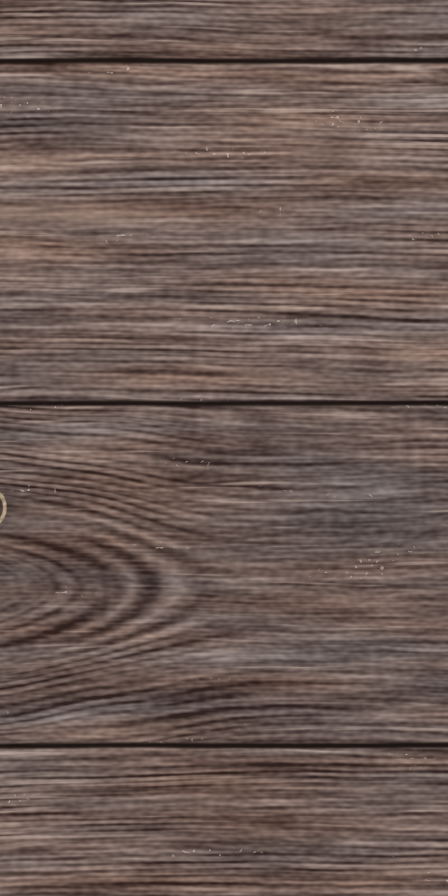
This texture is drawn by a Shadertoy shader. Its source:

```glsl
// Weathered brown planks laid horizontally, split by dark seams.
// A warped grain coordinate feeds stretched gradient noise and growth rings;
// one plank bends its rings around a knot and into a nested tongue of arcs.

#define PITCH 0.764              // plank height, in canvas widths
#define SEAM_Y 0.336             // height of the lowest seam
#define SEAM_HALF 0.0035         // half width of a seam
#define RING_FREQ 58.0           // growth rings per canvas width
#define KNOT vec2(-0.018, 0.867) // knot centre
#define TONGUE_Y 0.69            // axis of the nested arcs
#define DARK vec3(0.21, 0.155, 0.143)
#define LIGHT vec3(0.66, 0.58, 0.545)
#define PALE vec3(0.76, 0.68, 0.635)
#define GAP vec3(0.09, 0.065, 0.055)

vec2 hashGradient(vec2 cell) {
    vec3 q = fract(cell.xyx * vec3(0.1031, 0.1030, 0.0973));
    q += dot(q, q.yzx + 33.33);
    float angle = 6.2832 * fract((q.x + q.y) * q.z);
    return vec2(cos(angle), sin(angle));
}

// Gradient noise, roughly -0.7 to 0.7
float noise(vec2 p) {
    vec2 i = floor(p), f = p - i;
    vec2 u = f * f * f * (f * (f * 6.0 - 15.0) + 10.0);
    vec2 e = vec2(1.0, 0.0);
    float a = dot(hashGradient(i), f);
    float b = dot(hashGradient(i + e.xy), f - e.xy);
    float c = dot(hashGradient(i + e.yx), f - e.yx);
    float d = dot(hashGradient(i + e.xx), f - e.xx);
    return mix(mix(a, b, u.x), mix(c, d, u.x), u.y);
}

// Height of a gently wavering straight fibre
float straightGrain(vec2 p, float seed) {
    return p.y + 0.016 * noise(vec2(p.x * 1.3 + seed, p.y * 3.5))
               + 0.004 * noise(vec2(p.x * 4.0, p.y * 14.0 + seed));
}

// Grain height bent into open arcs and around the knot
float bentGrain(vec2 p, float g) {
    g += 0.022 * noise(p * vec2(3.0, 7.0) + 4.0) * (1.0 - smoothstep(0.2, 0.7, p.x));
    float dy = g - TONGUE_Y;
    float reach = 0.21 * smoothstep(-0.5, 0.65, p.x);
    vec2 k = p - KNOT;
    float bulge = 0.035 * exp(-dot(k * k, vec2(30.0, 120.0))) * -k.y / (abs(k.y) + 0.03);
    return TONGUE_Y + sqrt(dy * dy + reach * reach) + bulge;
}

void mainImage(out vec4 fragColor, in vec2 fragCoord) {
    vec2 p = fragCoord / iResolution.x;
    float px = 1.0 / iResolution.x;

    // Plank layout
    float row = (p.y - SEAM_Y + 0.002 * noise(vec2(p.x * 4.0, 3.5))) / PITCH;
    float id = floor(row);
    float above = fract(row) * PITCH;
    float below = PITCH - above;
    float seamDist = min(above, below);
    float seed = id * 17.3 + 41.0;
    float hasKnot = 1.0 - step(0.5, abs(id));
    float isLight = 1.0 - step(0.5, abs(id - 1.0));

    // Arcs give way to straight fibres right of the tongue
    float s = straightGrain(p, seed);
    float g = mix(s, bentGrain(p, s), hasKnot);
    float axis = (s - TONGUE_Y) / 0.17;
    float straighten = hasKnot * smoothstep(0.3, 0.6, p.x) * exp(-axis * axis);

    // Fibres, from broad bands to fine threads
    float band = noise(vec2(p.x * 1.2 + seed, s * 10.0));
    float streak = mix(noise(vec2(p.x * 1.8 - seed, g * 42.0 + seed)),
                       noise(vec2(p.x * 1.8 - seed, s * 42.0)), straighten);
    float fibre = mix(noise(vec2(p.x * 3.0 + seed, g * 92.0)),
                      noise(vec2(p.x * 3.0 + seed, s * 92.0 + 6.0)), straighten);
    float thread = noise(vec2(p.x * 11.0 + seed, s * 135.0));
    float mottle = noise(vec2(p.x * 50.0, p.y * 105.0 + seed));

    // Growth rings: narrow dark lines of uneven strength
    float phase = g * RING_FREQ + 1.5 * noise(vec2(p.x * 0.8 + seed, g * 13.0));
    float ring = pow(0.5 + 0.5 * cos(6.2832 * phase), 2.0);
    float ringPower = 0.24 + 0.26 * noise(vec2(p.x * 2.0 + seed, s * 9.0 + 9.0));
    ringPower = max(ringPower, 0.04) * (1.0 - straighten);

    float tone = 0.51 + 0.07 * isLight - 0.04 * hasKnot;
    tone += 0.17 * band + 0.25 * streak + 0.46 * fibre + 0.32 * thread + 0.20 * mottle;
    tone -= ringPower * (ring - 0.2);
    tone -= 0.10 * exp(-seamDist / 0.025);
    vec3 color = mix(DARK, LIGHT, clamp(tone, -0.05, 1.15));

    // Warm and cool drift along the grain
    float warmth = noise(vec2(p.x * 1.8 + seed, s * 16.0 + 5.0)) + 0.06 - 0.12 * hasKnot;
    color *= 1.0 + warmth * vec3(0.10, -0.01, -0.09);

    // Worn pale slivers, and one broad rubbed strip on the light plank
    float sliver = smoothstep(0.22, 0.48, noise(vec2(p.x * 3.0 - seed, s * 72.0 + 7.0)));
    color = mix(color, PALE, 0.5 * sliver * smoothstep(-0.25, 0.3, band + 0.6 * thread));
    float rubbed = exp(-pow((p.y - 1.52 + 0.02 * streak) / 0.025, 2.0));
    rubbed *= isLight * (1.0 - smoothstep(0.2, 0.5, p.x + 0.3 * fibre));
    color = mix(color, PALE * vec3(0.92, 0.86, 0.82), 0.4 * rubbed);

    // Chipped flecks in scattered clusters
    float cluster = smoothstep(0.30, 0.48, noise(vec2(p.x * 3.0 + seed, p.y * 16.0)));
    float fleck = smoothstep(0.30, 0.48, noise(p * vec2(85.0, 110.0) + seed));
    color = mix(color, vec3(0.78, 0.74, 0.71), 0.65 * fleck * cluster);

    // Knot: dark core with a broken pale rim
    float knotDist = length((p - KNOT) * vec2(1.0, 0.8));
    color *= 1.0 - 0.35 * hasKnot * exp(-pow(knotDist / 0.04, 2.0));
    float rim = 1.0 - smoothstep(0.002, 0.004 + px, abs(knotDist - 0.029));
    color = mix(color, vec3(0.80, 0.71, 0.58), hasKnot * rim * (0.7 + 0.6 * mottle));

    // Seam: lit upper plank edge below the gap, then the gap itself
    float lip = exp(-pow((below - 0.016) / 0.007, 2.0));
    color += 0.08 * lip * (0.7 + fibre);
    float gap = 1.0 - smoothstep(SEAM_HALF - px, SEAM_HALF + px + 0.004, seamDist);
    color = mix(color, GAP, 0.92 * gap);

    fragColor = vec4(clamp(color, 0.0, 1.0), 1.0);
}
```
